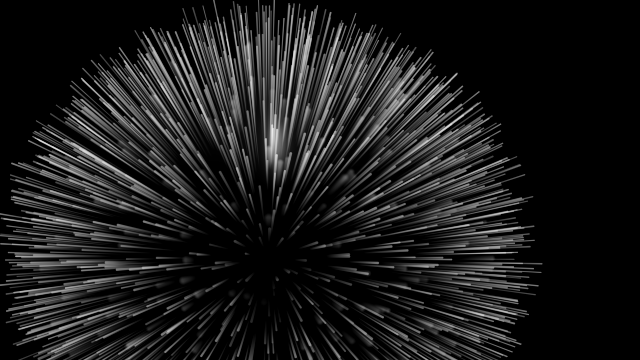
Reproduce this background procedurally as a Shadertoy shader.

```glsl
// A dark burst of grey needles, like a spiky sphere seen from the front.
// Tips lie on rings of a hemisphere; each ring is cut into angular cells that
// hold one jittered radial streak, and a hot spot brightens the upper part.

const float TAU = 6.2831853;
const vec2 CENTER = vec2(0.745, 0.282);     // in units of canvas height
const vec2 HOT_SPOT = vec2(0.768, 0.605);
const vec2 HOT_SIZE = vec2(0.026, 0.065);
const float RADIUS = 0.722;
const float SIDE_STRETCH = 0.03;            // extra reach to left and right
const int RINGS = 60;
const float CELLS_AT_RIM = 48.0;
const float INNER_WIDTH = 0.0037;           // half widths of the needles
const float RIM_WIDTH = 0.0019;
const float NEEDLE_LIGHT = 0.52;
const float SOFT_SHARE = 0.14;              // share of blurred, wide streaks
const float HAZE_LIGHT = 0.035;
const float BLACK_LEVEL = 0.022;

// Three random values per cell, without sine
vec3 hash3(vec2 cell) {
    vec3 q = fract(cell.xyx * vec3(0.1031, 0.1030, 0.0973));
    q += dot(q, q.yxz + 33.33);
    return fract((q.xxy + q.yzz) * q.zyx);
}

// Gaussian spot with separate width and height
float spot(vec2 p, vec2 size) {
    vec2 q = p / size;
    return exp(-dot(q, q));
}

// Light of the one streak of this ring whose cell holds the point
float streak(int ring, float angle, float r, float up, float pixel) {
    float k = float(ring);
    float polar = (k + 0.5) / float(RINGS) * TAU * 0.25;
    float cells = max(5.0, floor(CELLS_AT_RIM * sin(polar)));
    float turn = fract(angle / TAU + hash3(vec2(k, 91.0)).x) * cells;
    vec3 rnd = hash3(vec2(floor(turn), k + 7.0));
    vec3 look = hash3(vec2(floor(turn) + 53.0, k + 131.0));

    // Place along and across the radial axis
    float tip = RADIUS * sin(polar) * (0.92 + 0.1 * rnd.y);
    float rim = tip / RADIUS;
    float span = tip * mix(0.2, 0.42, rnd.z) * (1.0 + 0.25 * up);
    float across = abs(fract(turn) - mix(0.1, 0.9, rnd.x)) * TAU / cells * r;

    // A few inner streaks are out of focus: short, wide and dim
    float soft = step(look.x, SOFT_SHARE) * step(rim, 0.85);
    span *= mix(1.0, 0.5, soft);
    float along = clamp((r - tip + span) / span, 0.0, 1.0);
    float width = mix(INNER_WIDTH, RIM_WIDTH, rim) * mix(0.75, 1.2, look.y);
    width *= mix(1.0, 2.4, soft) * mix(0.65, 1.0, along);
    float blur = pixel * 0.6 + width * mix(0.15, 0.6, soft);

    // Round tip, light fading out toward the tail
    float edge = length(vec2(across, max(r - tip, 0.0)));
    float body = 1.0 - smoothstep(width - blur, width + blur, edge);
    float gain = mix(0.55, 1.15, look.z) * mix(1.0, 0.5, soft);
    gain *= mix(0.5, 1.0, smoothstep(0.08, 0.5, rim));
    return NEEDLE_LIGHT * gain * body * along;
}

void mainImage(out vec4 fragColor, in vec2 fragCoord) {
    float pixel = 1.0 / iResolution.y;
    vec2 p = fragCoord * pixel;
    vec2 d = p - CENTER;
    float dist = max(length(d), 0.0001);
    vec2 dir = d / dist;
    float angle = atan(d.y, d.x);
    float up = max(dir.y, 0.0);

    // Slightly wider than tall
    float r = dist / (1.0 + SIDE_STRETCH * dir.x * dir.x / RADIUS);

    float light = 0.0;
    for (int ring = 3; ring < RINGS; ring++) {
        light += streak(ring, angle, r, up, pixel);
    }

    // Stronger upper half, dark gap straight below the center
    float gap = smoothstep(0.92, 1.0, -dir.y) * (1.0 - smoothstep(0.1, 0.3, r));
    light *= (0.95 + 0.15 * up) * (1.0 - 0.6 * gap);

    // Haze between the upper needles and the hot spot
    float haze = smoothstep(0.18, 0.38, r) * (1.0 - smoothstep(0.42, 0.66, r));
    float hot = spot(p - HOT_SPOT, HOT_SIZE);
    float halo = spot(p - HOT_SPOT, HOT_SIZE * vec2(4.0, 2.2));
    light += HAZE_LIGHT * haze * up;
    light = light * (1.0 + 0.9 * hot + 0.3 * halo) + 0.42 * hot + 0.04 * halo;

    // Deepen the gaps and compress the brightest overlaps
    light = max(light - BLACK_LEVEL, 0.0);
    light = min(light, 0.4) + 0.6 * (1.0 - exp(-max(light - 0.4, 0.0) * 1.1));
    fragColor = vec4(vec3(light), 1.0);
}
```
